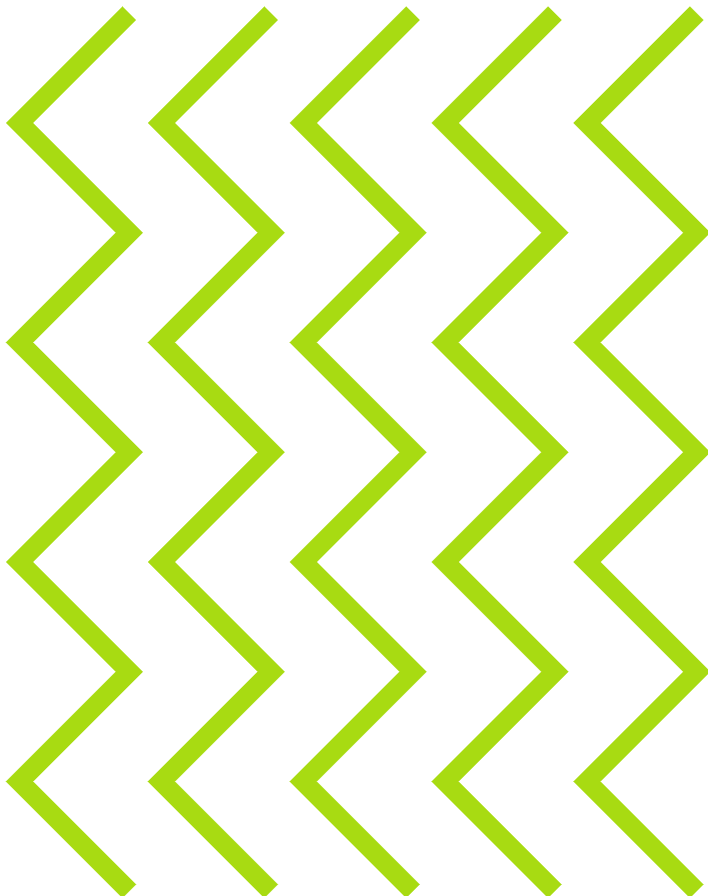
Write a Shadertoy shader that draws this pattern.

```glsl
// Five upright lime zigzag ribbons on white, each with eight 45-degree strokes.
// A folded triangle wave gives the centre line; its horizontal offset gives
// mitred corners, and a diagonal half-plane squares off both loose ends.

// Signed distance to one ribbon; p.x runs from 0 (left bend) to 1 (right bend),
// p.y is measured from the middle bend, in strokes.
float zigzagRibbon(vec2 p) {
    float u = abs(p.y);
    // The last stroke continues straight past its end so the cap can cut it.
    float centreLine = abs(u - 1.0 - 2.0 * step(2.0, u));
    float band = abs(p.x - centreLine) - 0.1245;
    float cap = p.x + u - 5.0;
    return max(band, cap) * 0.7071;
}

void mainImage(out vec4 fragColor, in vec2 fragCoord) {
    // One unit is the height of one stroke.
    float strokeHeight = 0.1225 * iResolution.y;
    vec2 p = fragCoord / strokeHeight - vec2(0.178, 4.043);

    // Repeat across, limited to five columns.
    float period = 1.2925;
    float column = clamp(floor((p.x + 0.146) / period), 0.0, 4.0);
    p.x -= column * period;

    // Edge smoothing about one pixel wide.
    float coverage = clamp(0.5 - zigzagRibbon(p) * strokeHeight, 0.0, 1.0);
    vec3 lime = vec3(0.66, 0.86, 0.07);
    fragColor = vec4(mix(vec3(1.0), lime, coverage), 1.0);
}
```
